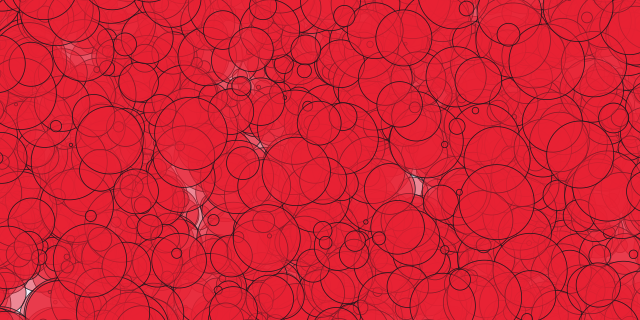
This pattern is drawn by a Shadertoy shader. Its source:

```glsl
// Draws layers of translucent red discs with thin dark outlines over a pale ground.
// Lengths are in canvas heights.

const int LAYERS = 32;
const float CELL = 0.25;             // one disc per cell and layer
const float MIN_RADIUS = 0.004;
const float MAX_RADIUS = 0.12;       // below half a cell, so 2x2 cells suffice
const float STROKE_WIDTH = 0.0024;
const float FILL_ALPHA = 0.5;
const float STROKE_ALPHA = 0.9;

const vec3 GROUND = vec3(0.95, 0.94, 0.98);
const vec3 RED = vec3(0.908, 0.13, 0.20);
const vec3 INK = vec3(0.06, 0.08, 0.10);

vec3 hash3(vec3 p) {
    p = fract(p * vec3(0.1031, 0.1030, 0.0973));
    p += dot(p, p.yxz + 33.33);
    return fract((p.xxy + p.yxx) * p.zyx);
}

// Share of a pixel covered by a line, exact for lines thinner than a pixel
float lineCoverage(float dist, float width, float pixel) {
    float inner = max(dist - 0.5 * pixel, -0.5 * width);
    float outer = min(dist + 0.5 * pixel, 0.5 * width);
    return clamp((outer - inner) / pixel, 0.0, 1.0);
}

// Paints one outlined disc over the colour below
vec3 paintDisc(vec3 below, float dist, float pixel) {
    float fill = clamp(0.5 - dist / pixel, 0.0, 1.0);
    float stroke = lineCoverage(dist, STROKE_WIDTH, pixel);
    vec3 filled = mix(below, RED, fill * FILL_ALPHA);
    return mix(filled, INK, stroke * STROKE_ALPHA);
}

// Paints a jittered grid of discs of random radius
vec3 paintLayer(vec3 below, vec2 p, float layer, float pixel) {
    vec2 grid = p / CELL + 17.0 * hash3(vec3(layer, 5.0, 9.0)).xy;
    vec2 corner = floor(grid - 0.5);
    vec3 colour = below;
    for (int y = 0; y < 2; y++) {
        for (int x = 0; x < 2; x++) {
            vec2 cell = corner + vec2(x, y);
            vec3 rnd = hash3(vec3(cell, layer * 7.0 + 3.0));
            float radius = mix(MIN_RADIUS, MAX_RADIUS, rnd.z);
            float dist = length(grid - cell - rnd.xy) * CELL - radius;
            colour = paintDisc(colour, dist, pixel);
        }
    }
    return colour;
}

void mainImage(out vec4 fragColor, in vec2 fragCoord) {
    float pixel = 1.0 / iResolution.y;
    vec2 p = fragCoord * pixel;

    // Stack the layers from back to front
    vec3 colour = GROUND;
    for (int i = 0; i < LAYERS; i++) {
        colour = paintLayer(colour, p, float(i), pixel);
    }
    fragColor = vec4(colour, 1.0);
}
```
